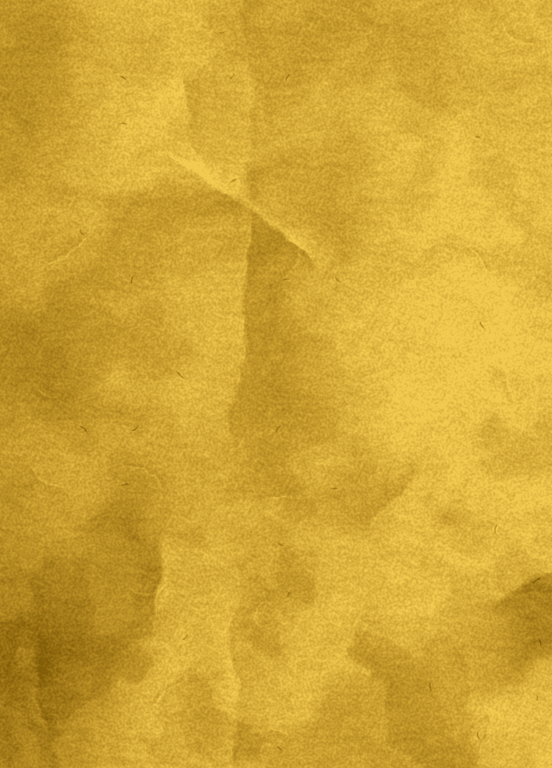
This texture is drawn by a Shadertoy shader. Its source:

```glsl
// Aged golden kraft paper with soft folds, wrinkles, fine grain and stray fibres.

// Colours from deep shade to lit paper
const vec3 SHADE = vec3(0.55, 0.40, 0.05);
const vec3 PAPER = vec3(0.77, 0.60, 0.17);
const vec3 LIGHT = vec3(0.915, 0.755, 0.285);

// Tone runs from 0 (SHADE) through 3 (PAPER) to 5 (LIGHT)
const float BASE_TONE = 3.95;
const float CLOUD_SCALE = 4.0;
const float CLOUD_TONE = 1.9;
const float STAIN_TONE = 0.8;
const float GRAIN_SCALE = 290.0;
const float GRAIN_TONE = 1.4;
const float COARSE_GRAIN_TONE = 0.6;
const float STREAK_TONE = 0.6;
const float FIBRE_CELLS = 15.0;
const float FIBRE_TONE = 2.2;
const float WRINKLE_CELLS = 7.0;
const float WRINKLE_TONE = 1.0;
const float FOLD_WARP = 0.02;
const float RIDGE_WIDTH = 0.0013;
const mat2 GRAIN_TURN = mat2(0.88, 0.47, -0.47, 0.88);

vec2 hash2(vec2 cell) {
    vec3 h = fract(cell.xyx * vec3(0.1031, 0.1030, 0.0973));
    h += dot(h, h.yzx + 33.33);
    return fract((h.xx + h.yz) * h.zy);
}

float cornerSlope(vec2 cell, vec2 offset) {
    float angle = 6.2832 * hash2(cell).x;
    return dot(vec2(cos(angle), sin(angle)), offset);
}

float gradientNoise(vec2 p) {
    vec2 i = floor(p), f = p - i;
    vec2 u = f * f * f * (f * (f * 6.0 - 15.0) + 10.0);
    vec2 e = vec2(1.0, 0.0);
    float low = mix(cornerSlope(i, f), cornerSlope(i + e, f - e), u.x);
    float high = mix(cornerSlope(i + e.yx, f - e.yx), cornerSlope(i + 1.0, f - 1.0), u.x);
    return mix(low, high, u.y);
}

float fbm(vec2 p) {
    float sum = 0.0, weight = 1.0;
    for (int octave = 0; octave < 5; octave++) {
        sum += weight * gradientNoise(p);
        p = mat2(1.6, 1.2, -1.2, 1.6) * p + 17.3;
        weight *= 0.5;
    }
    return sum;
}

// Soft oval patch of light or shade
float patchTone(vec2 p, vec2 centre, vec2 radius) {
    vec2 q = (p - centre) / radius;
    return exp(-dot(q, q));
}

// Fold from a to b: lit on the left of its direction, shaded on the right
float fold(vec2 p, vec2 a, vec2 b, float spread) {
    float span = length(b - a);
    vec2 dir = (b - a) / span;
    float along = dot(p - a, dir) / span;
    float side = dot(p - a, vec2(-dir.y, dir.x));
    float ends = smoothstep(-0.15, 0.2, along) * smoothstep(1.15, 0.8, along);
    float uneven = 0.85 + 0.9 * gradientNoise(p * 14.0);
    float slope = clamp(side / 0.004, -1.0, 1.0) * exp(-abs(side) / spread);
    float ridge = exp(-pow((side - RIDGE_WIDTH) / RIDGE_WIDTH, 2.0));
    float broken = smoothstep(-0.1, 0.3, gradientNoise(p * 32.0));
    return ends * (uneven * slope + ridge * broken);
}

// One curved stroke in some cells; x: offset across it, y: its strength
vec2 scatteredStroke(vec2 p, float cells, float halfLength, float density, float seed) {
    vec2 cell = floor(p * cells);
    vec2 place = hash2(cell + seed), kind = hash2(cell + seed + 41.0);
    vec2 q = (fract(p * cells) - mix(vec2(0.32), vec2(0.68), place)) / cells;
    float angle = 6.2832 * kind.x;
    q = mat2(cos(angle), -sin(angle), sin(angle), cos(angle)) * q;
    float reach = halfLength * mix(0.5, 1.0, place.y);
    float across = q.y + (place.x - 0.5) * q.x * q.x / reach;
    float strength = smoothstep(reach, reach * 0.5, abs(q.x)) * step(kind.y, density);
    return vec2(across, strength);
}

void mainImage(out vec4 fragColor, in vec2 fragCoord) {
    vec2 p = fragCoord / iResolution.y;
    float pixel = 1.0 / iResolution.y;
    vec2 warp = vec2(fbm(p * 9.0 + 3.7), fbm(p * 9.0 + 51.2));
    vec2 w = p + FOLD_WARP * warp;

    // Broad light and shade
    float tone = BASE_TONE + CLOUD_TONE * fbm(p * vec2(0.8, 1.2) * CLOUD_SCALE + 0.5 * warp);
    tone -= 1.3 * smoothstep(0.20, 0.0, p.x);
    tone += 1.0 * patchTone(w, vec2(0.70, 0.52), vec2(0.22, 0.40));
    tone -= 2.3 * patchTone(w, vec2(0.07, 0.10), vec2(0.14, 0.13));
    tone -= 1.4 * patchTone(w, vec2(0.18, 0.34), vec2(0.06, 0.10));
    tone -= 1.3 * patchTone(w, vec2(0.37, 0.54), vec2(0.08, 0.15));
    tone -= 0.9 * patchTone(w, vec2(0.48, 0.36), vec2(0.07, 0.06));
    tone -= 2.2 * patchTone(w, vec2(0.70, 0.17), vec2(0.06, 0.08));

    // Crisp-edged shade in the crumpled lower part
    float stain = smoothstep(0.08, 0.15, fbm(w * 5.5 + 8.0));
    tone -= STAIN_TONE * stain * smoothstep(0.5, 0.1, p.y);

    // Vertical centre fold
    tone += 0.5 * fold(w, vec2(0.322, 0.72), vec2(0.325, 1.02), 0.03);
    tone += 1.0 * fold(w, vec2(0.303, 0.43), vec2(0.327, 0.73), 0.06);
    tone += 0.7 * fold(w, vec2(0.302, -0.02), vec2(0.303, 0.26), 0.03);

    // Diagonal creases and lower crumples
    tone += 0.7 * fold(w, vec2(0.265, 0.77), vec2(0.233, 0.90), 0.03);
    tone += 1.1 * fold(w, vec2(0.215, 0.80), vec2(0.335, 0.715), 0.035);
    tone += 1.3 * fold(w, vec2(0.325, 0.72), vec2(0.41, 0.65), 0.04);
    tone += 1.2 * fold(w, vec2(0.217, 0.31), vec2(0.193, 0.20), 0.045);
    tone += 0.6 * fold(w, vec2(0.54, 0.38), vec2(0.48, 0.32), 0.03);
    tone += 1.1 * fold(w, vec2(0.63, 0.21), vec2(0.74, 0.27), 0.035);
    tone += 0.9 * fold(w, vec2(0.07, 0.04), vec2(0.045, 0.17), 0.03);

    // Small scattered wrinkles
    vec2 wrinkle = scatteredStroke(w, WRINKLE_CELLS, 0.035, 0.35, 7.0);
    float relief = exp(-pow(wrinkle.x / 0.0015, 2.0)) - 0.5 * exp(-pow((wrinkle.x + 0.004) / 0.004, 2.0));
    tone += WRINKLE_TONE * wrinkle.y * relief;

    // Paper grain, turned off the pixel axes, with faint level streaks
    vec2 g = GRAIN_TURN * p;
    tone += GRAIN_TONE * gradientNoise(g * GRAIN_SCALE);
    tone += COARSE_GRAIN_TONE * gradientNoise(g.yx * GRAIN_SCALE * 0.53 + 9.4);
    tone += STREAK_TONE * gradientNoise(p * vec2(45.0, 130.0) + 2.0 * warp);

    // Dark stray fibres
    vec2 fibre = scatteredStroke(p, FIBRE_CELLS, 0.008, 0.2, 23.0);
    tone -= FIBRE_TONE * fibre.y * smoothstep(0.0006 + pixel, 0.0, abs(fibre.x));

    tone = clamp(tone, -0.5, 5.5);
    vec3 colour = tone < 3.0 ? mix(SHADE, PAPER, tone / 3.0) : mix(PAPER, LIGHT, (tone - 3.0) / 2.0);
    fragColor = vec4(colour, 1.0);
}
```
